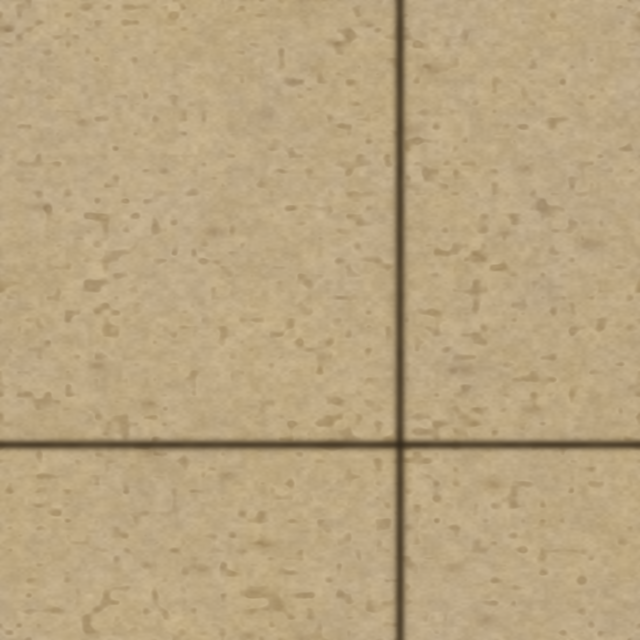
Reproduce this texture procedurally as a WebGL 1 fragment shader.

```glsl
precision highp float;
// One large sandstone tile per canvas, wrapping at the edges, with a soft dark
// joint running each way. Layers of periodic value noise make the mottling,
// brown flecks and fine grain; Gaussian profiles make the joints.

uniform vec2 u_resolution;

float hash(vec2 p) {
  vec3 q = fract(vec3(p.xyx) * vec3(0.1031, 0.1030, 0.0973));
  q += dot(q, q.yzx + 33.33);
  return fract((q.x + q.y) * q.z);
}

// Value noise that repeats after the given whole number of cells.
float noise(vec2 uv, vec2 cells, float seed) {
  vec2 p = uv * cells;
  vec2 i = floor(p);
  vec2 f = fract(p);
  f = f * f * (3.0 - 2.0 * f);
  vec2 a = mod(i, cells) + seed;
  vec2 b = mod(i + 1.0, cells) + seed;
  return mix(mix(hash(a), hash(vec2(b.x, a.y)), f.x),
             mix(hash(vec2(a.x, b.y)), hash(b), f.x), f.y);
}

// Sparse, flat brown blemishes, at most one in each cell of a wrapping grid.
float blemishes(vec2 uv) {
  vec2 p = uv * 9.0;
  float sum = 0.0;
  for (int y = -1; y <= 1; y++) {
    for (int x = -1; x <= 1; x++) {
      vec2 cell = floor(p) + vec2(float(x), float(y));
      vec2 id = mod(cell, 9.0) + 71.0;
      vec2 center = cell + vec2(hash(id), hash(id + 19.0));
      float size = mix(0.05, 0.13, hash(id + 37.0));
      vec2 d = (p - center) / (size * vec2(1.4, 0.75));
      sum += step(0.72, hash(id + 53.0)) * exp(-dot(d, d));
    }
  }
  return min(sum, 1.0);
}

// Darkness of a joint at a distance from its centre line.
float joint(float d, float halfWidth) {
  return exp(-d * d / (halfWidth * halfWidth));
}

void main() {
  vec2 uv = gl_FragCoord.xy / u_resolution;

  // Stone: cloudy tone, mottling and grain, each finer than the last.
  float cloud = noise(uv, vec2(4.0), 3.0) - 0.5;
  float patches = noise(uv, vec2(13.0, 15.0), 41.0) - 0.5;
  float mottle = noise(uv, vec2(44.0, 56.0), 97.0) - 0.5;
  float grain = noise(uv, vec2(92.0, 118.0), 211.0) - 0.5;
  float dust = noise(uv, vec2(170.0, 230.0), 401.0) - 0.5;
  vec3 stone = vec3(0.745, 0.664, 0.522);
  stone += 0.022 * cloud + 0.022 * patches + 0.034 * mottle
         + 0.048 * grain + 0.030 * dust;

  // Slight drift between warm yellow and cool grey.
  float hue = noise(uv, vec2(7.0), 157.0) + noise(uv, vec2(38.0), 307.0) - 1.0;
  stone += hue * vec3(0.006, 0.001, -0.022);

  // Brown flecks gather where the mottling and patches are strong.
  float fleck = noise(uv, vec2(66.0, 86.0), 523.0)
              + 0.35 * patches + 0.45 * mottle + 0.3 * grain;
  stone -= smoothstep(0.68, 1.15, fleck) * vec3(0.105, 0.112, 0.115);
  stone -= blemishes(uv) * (0.65 + 0.7 * grain) * vec3(0.12, 0.13, 0.13);

  // Joints: one each way, a little uneven, darkest where they cross.
  float wear = 0.94 + 0.10 * mottle + 0.06 * cloud;
  float vertical = joint(uv.x - 0.625, 0.0078) * wear;
  float horizontal = joint(uv.y - 0.305, 0.0074) * wear;
  vec3 groove = vec3(0.29, 0.235, 0.155);
  vec3 color = mix(stone, groove, vertical);
  color = mix(color, groove, horizontal);
  color *= 1.0 - 0.3 * vertical * horizontal;

  gl_FragColor = vec4(color, 1.0);
}
```
